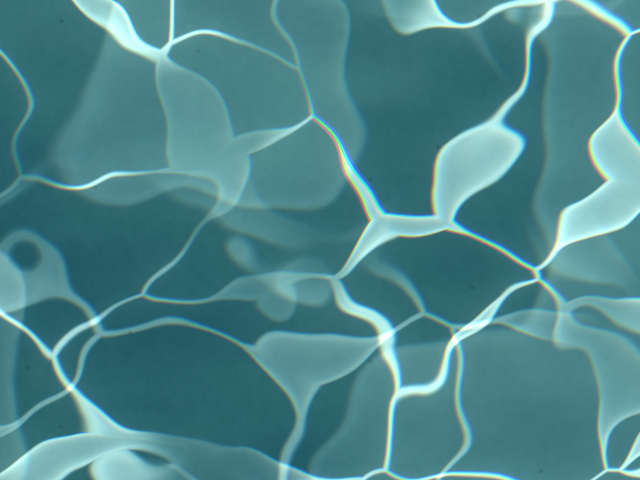
Write a Shadertoy shader that draws this texture.

```glsl
// Sunlit caustics on a teal pool floor, with folded light sheets and prismatic fringes.

vec2 hash2(vec2 p) {
    vec3 h = fract(vec3(p.xyx) * vec3(0.1031, 0.1030, 0.0973));
    h += dot(h, h.yzx + 33.33);
    return fract((h.xx + h.yz) * h.zy);
}

float noise(vec2 p) {
    vec2 i = floor(p), f = fract(p);
    f = f * f * (3.0 - 2.0 * f);
    return mix(mix(hash2(i).x, hash2(i + vec2(1, 0)).x, f.x),
               mix(hash2(i + vec2(0, 1)).x, hash2(i + vec2(1, 1)).x, f.x), f.y);
}

// Two turned layers hide the lattice
float cloud(vec2 p) {
    vec2 turned = mat2(0.8, 0.6, -0.6, 0.8) * p;
    return 0.58 * noise(turned) + 0.42 * noise(p * 1.43 + 17.0);
}

vec2 drift(vec2 p) {
    return vec2(cloud(p), cloud(p + vec2(37.2, 11.7))) - 0.5;
}

// Distance to the nearest border between scattered cells
float cellBorder(vec2 p) {
    vec2 cell = floor(p), f = fract(p), nearest = vec2(0);
    float best = 9.0;
    for (int y = -1; y <= 1; y++)
    for (int x = -1; x <= 1; x++) {
        vec2 g = vec2(x, y);
        vec2 r = g + 0.1 + 0.8 * hash2(cell + g) - f;
        if (dot(r, r) < best) { best = dot(r, r); nearest = r; }
    }
    float border = 9.0;
    for (int y = -2; y <= 2; y++)
    for (int x = -2; x <= 2; x++) {
        vec2 g = vec2(x, y);
        vec2 r = g + 0.1 + 0.8 * hash2(cell + g) - f;
        vec2 gap = r - nearest;
        if (dot(gap, gap) > 0.0001)
            border = min(border, dot(0.5 * (r + nearest), normalize(gap)));
    }
    return border;
}

// Light fold: dark outside, a bright rim at zero, fading inward
float fold(float inside, float blur, float fill, float rim) {
    return smoothstep(-blur, blur, inside)
         * (fill + rim / sqrt(max(inside, 0.0) + 0.006));
}

// Bright web whose strands open here and there into sheets
float web(vec2 p) {
    vec2 q = p * vec2(2.3, 2.9) + vec2(3.4, 7.1);
    q += 1.1 * drift(p * 2.8 + 4.0) + 0.3 * drift(p * 8.0);
    float opening = smoothstep(0.48, 0.8, cloud(p * vec2(3.2, 4.2) + 19.0));
    float width = 0.009 + 0.15 * opening;
    float power = mix(0.3, 1.15, smoothstep(0.3, 0.62, cloud(p * 3.5 + 51.0)));
    float d = cellBorder(q);
    return power * (fold(width - d, 0.018, 0.07, 0.052) + 0.05 * exp(-d * 13.0));
}

// Flatter crossing web of thin sheets, strongest in the lower part
float crossWeb(vec2 p) {
    vec2 q = p * vec2(1.6, 2.7) + vec2(14.6, 2.3);
    q += 1.1 * drift(p * 2.4 + 8.0) + 0.3 * drift(p * 7.0 + 3.0);
    float low = 1.0 - smoothstep(0.25, 0.75, p.y);
    float power = mix(0.2, 0.72, low) * smoothstep(0.3, 0.58, cloud(p * 2.6 + 73.0));
    float width = 0.012 + 0.13 * smoothstep(0.46, 0.75, cloud(p * 3.6 + 44.0));
    float blur = mix(0.045, 0.02, low);
    return power * fold(width - cellBorder(q), blur, 0.08, 0.048);
}

// Broad pale plates with a soft lit rim
float plates(vec2 p) {
    vec2 q = p * vec2(1.9, 2.4) + 0.4 * drift(p * 5.0) + 27.0;
    return fold(cloud(q) - 0.54, 0.022, 0.04, 0.014);
}

float light(vec2 p) {
    return web(p) + crossWeb(p) + plates(p);
}

void mainImage(out vec4 fragColor, in vec2 fragCoord) {
    vec2 p = fragCoord / iResolution.y;

    // Pool floor: slow shading, ripple streaks and fine mottling
    float shade = 0.65 * cloud(p * 2.2 + 5.0) + 0.35 * cloud(p * vec2(4.0, 9.0) + 31.0);
    vec3 color = mix(vec3(0.11, 0.325, 0.37), vec3(0.24, 0.465, 0.48),
                     1.3 * shade - 0.22 + 0.22 * p.y);
    color += 0.012 * (noise(p * 38.0) - 0.5) + 0.012 * (noise(p * 110.0) - 0.5);

    // Each channel refracts a little further: red low left, blue high right
    vec2 spread = vec2(0.0038, 0.0024) * mix(0.4, 1.3, noise(p * 3.0 + 91.0));
    vec3 glow;
    for (int c = 0; c < 3; c++)
        glow[c] = light(p - float(c - 1) * spread);
    color += glow * vec3(1.0, 1.0, 0.93);

    // Sparse faint specks of grit
    vec2 grid = p * 14.0, seed = hash2(floor(grid) + 60.0);
    float grit = length(fract(grid) - 0.2 - 0.6 * seed);
    color *= 1.0 - 0.12 * step(0.95, seed.x) * smoothstep(0.09, 0.02, grit);

    fragColor = vec4(clamp(color, 0.0, 1.0), 1.0);
}
```
